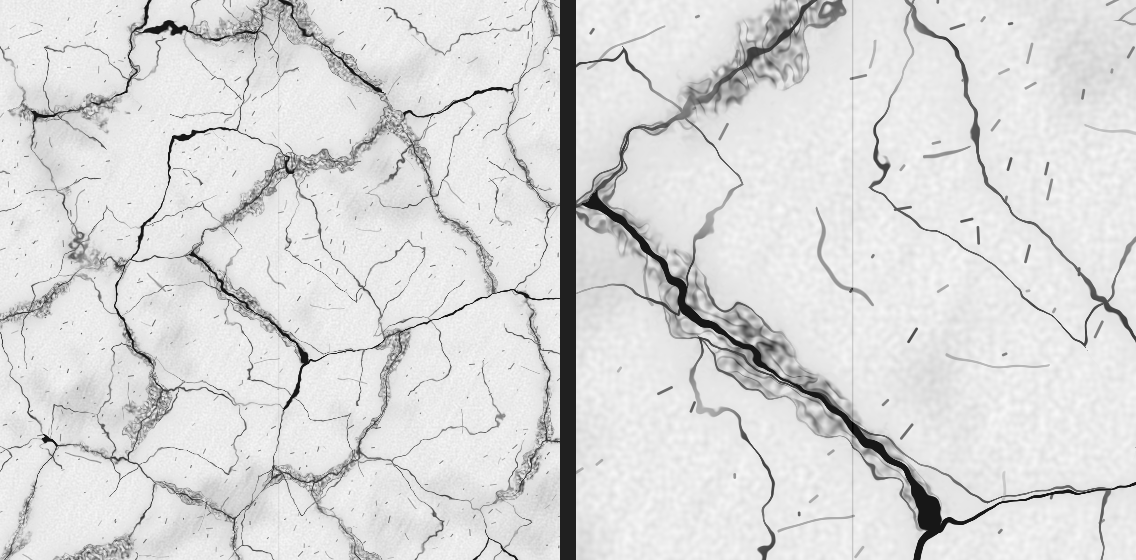
Left, the full canvas; right, a detail of the centre.
This texture is drawn by a Shadertoy shader. Its source:

```glsl
// Cracked pale plaster in pencil-like greys: a warped Voronoi network supplies
// dark fissures, rubble-filled seams and hairlines; a finer, broken network,
// scattered dashes and gradient noise add the small wear on the plates.

const float PAPER = 0.925;
const float DUST = 0.79;
const float RUBBLE = 0.74;
const float PENCIL = 0.20;
const float VOID_TONE = 0.09;

// Distances to three kinds of crack; fissure and rubble are signed.
struct Cracks { float hairline; float fissure; float rubble; };

vec2 hash22(vec2 p) {
    vec3 q = fract(p.xyx * vec3(0.1031, 0.1030, 0.0973));
    q += dot(q, q.yzx + 33.33);
    return fract((q.xx + q.yz) * q.zy);
}

float gradientDot(vec2 cell, vec2 offset) {
    return dot(hash22(cell + 71.0) * 2.0 - 1.0, offset);
}

float gradientNoise(vec2 p) {
    vec2 i = floor(p), f = fract(p);
    vec2 u = f * f * f * (f * (f * 6.0 - 15.0) + 10.0);
    vec2 e = vec2(1.0, 0.0);
    float low = mix(gradientDot(i, f), gradientDot(i + e, f - e), u.x);
    float high = mix(gradientDot(i + e.yx, f - e.yx), gradientDot(i + 1.0, f - 1.0), u.x);
    return mix(low, high, u.y);
}

vec2 wobble(vec2 p, float frequency, float amount) {
    return amount * vec2(gradientNoise(p * frequency), gradientNoise(p * frequency + 37.5));
}

float stroke(float dist, float halfWidth, float soft) {
    return 1.0 - smoothstep(halfWidth - soft, halfWidth + soft, dist);
}

// Voronoi borders; each border gets its own random widths, shared by both sides.
Cracks crackNetwork(vec2 p, float scale, float keep, float fissureWidth, float rubbleWidth) {
    vec2 q = p * scale, home = floor(q), nearCell = home, nearOffset = vec2(9.0);
    vec2 seed = vec2(scale * 7.0);
    for (int y = -1; y <= 1; y++)
    for (int x = -1; x <= 1; x++) {
        vec2 cell = home + vec2(x, y);
        vec2 offset = cell + hash22(cell + seed) - q;
        if (dot(offset, offset) < dot(nearOffset, nearOffset)) {
            nearOffset = offset;
            nearCell = cell;
        }
    }
    float nearKey = hash22(nearCell + seed + 19.0).x;
    Cracks cracks = Cracks(1.0, 1.0, 1.0);
    for (int y = -2; y <= 2; y++)
    for (int x = -2; x <= 2; x++) {
        if (x == 0 && y == 0) continue;
        vec2 cell = nearCell + vec2(x, y);
        vec2 offset = cell + hash22(cell + seed) - q;
        float dist = dot(0.5 * (nearOffset + offset), normalize(offset - nearOffset)) / scale;
        float key = fract(nearKey + hash22(cell + seed + 19.0).x);
        float kind = fract(key * 7.31), size = fract(key * 23.7);
        if (key < keep) cracks.hairline = min(cracks.hairline, dist);
        if (key < 0.30) cracks.fissure = min(cracks.fissure, dist - fissureWidth * mix(0.4, 1.0, size));
        if (kind < 0.42) cracks.rubble = min(cracks.rubble, dist - rubbleWidth * mix(0.3, 1.0, size));
    }
    return cracks;
}

// Short slanted pencil marks scattered on a jittered grid.
float dashes(vec2 p, float count, float density, float reach, float spread, float soft) {
    float ink = 0.0;
    vec2 home = floor(p * count);
    for (int y = -1; y <= 1; y++)
    for (int x = -1; x <= 1; x++) {
        vec2 cell = home + vec2(x, y);
        vec2 centre = (cell + hash22(cell + count)) / count;
        vec2 pick = hash22(cell + count + 53.0), look = hash22(cell + count + 97.0);
        float angle = 0.85 + spread * (look.x - 0.5);
        vec2 along = vec2(cos(angle), sin(angle)), offset = p - centre;
        float halfLength = reach * mix(0.1, 1.0, pick.y * pick.y);
        float dist = length(offset - along * clamp(dot(offset, along), -halfLength, halfLength));
        float present = step(pick.x, density * (1.0 + 3.0 * gradientNoise(centre * 6.0)));
        ink = max(ink, present * mix(0.3, 1.0, look.y) * stroke(dist, 0.0008, soft));
    }
    return ink;
}

void mainImage(out vec4 fragColor, in vec2 fragCoord) {
    vec2 p = fragCoord / iResolution.y;
    float soft = 0.65 / iResolution.y;

    // Jagged crack paths and slowly varying widths
    vec2 jagged = p + wobble(p, 3.0, 0.11) + wobble(p, 10.0, 0.04)
                + wobble(p, 31.0, 0.014) + wobble(p, 75.0, 0.006) + wobble(p, 160.0, 0.002);
    float taper = clamp(0.6 + 1.8 * gradientNoise(p * 8.0 + 5.0) + 0.8 * gradientNoise(p * 38.0), 0.0, 1.0);
    float swell = clamp(0.65 + 2.3 * gradientNoise(p * 5.0 + 43.0), 0.0, 1.7);
    Cracks major = crackNetwork(jagged, 4.4, 0.90, 0.0046 * taper, 0.022 * swell);
    Cracks minor = crackNetwork(jagged + 3.7, 8.0, 0.46, 0.0, 0.0);

    // Plate surface: grain, brushed streaks and smudges
    float grain = gradientNoise(p * 230.0);
    float streak = gradientNoise(vec2(p.x * 90.0 - p.y * 50.0, p.x * 8.0 + p.y * 14.0));
    float patches = gradientNoise(p * 5.0) + 0.5 * gradientNoise(p * 17.0);
    float smudge = smoothstep(0.05, 0.6, patches);
    float tone = PAPER + 0.07 * grain + 0.03 * streak - smudge * (0.09 + 0.12 * abs(streak));
    float halo = 0.5 * exp(-max(major.rubble, 0.0) / 0.012) + 0.5 * exp(-major.hairline / 0.006)
               + 0.3 * exp(-minor.hairline / 0.004);
    tone = mix(tone, DUST, min(halo, 0.85) * clamp(0.6 + 1.6 * grain + streak, 0.0, 1.0));

    // Rubble seams: fine crumbs that fade out unevenly, with a broken rim
    float ragged = major.rubble + 0.016 * gradientNoise(p * 28.0) + 0.008 * gradientNoise(p * 80.0);
    float ridge = 1.0 - smoothstep(0.0, 0.15, abs(gradientNoise(jagged * 120.0)));
    float crumbs = RUBBLE - 0.26 * ridge + 0.5 * gradientNoise(p * 190.0) + 0.25 * gradientNoise(p * 40.0);
    float present = smoothstep(0.05, 0.3, swell);
    float filled = stroke(ragged, -0.001, 0.004) * present;
    tone = mix(tone, min(crumbs, 0.9), filled * clamp(0.85 + 0.9 * gradientNoise(p * 12.0), 0.4, 1.0));
    float rim = stroke(abs(ragged), 0.0007, soft) * smoothstep(-0.1, 0.25, gradientNoise(p * 13.0 + 9.0));
    tone = mix(tone, PENCIL, 0.75 * rim * present);

    // Hairlines, dashes and long scratches
    float pressure = clamp(0.8 + 1.4 * gradientNoise(p * 16.0 + 21.0), 0.25, 1.0);
    float lines = pressure * max(stroke(major.hairline, 0.0012, soft), 0.9 * stroke(minor.hairline, 0.0009, soft));
    vec2 bent = p + wobble(p, 14.0, 0.03) + wobble(p, 50.0, 0.006);
    float marks = max(dashes(p, 44.0, 0.27, 0.006, 1.6, soft), 0.65 * dashes(bent, 13.0, 0.55, 0.032, 4.0, soft));
    tone = mix(tone, PENCIL, max(lines, 0.85 * marks));

    // Open fissures and one faint upright panel joint
    tone = mix(tone, VOID_TONE, stroke(major.fissure, 0.0, soft) * smoothstep(0.05, 0.3, taper));
    tone -= 0.15 * stroke(abs(p.x - 0.498), 0.0004, soft);

    fragColor = vec4(vec3(clamp(tone, 0.0, 1.0)), 1.0);
}
```
